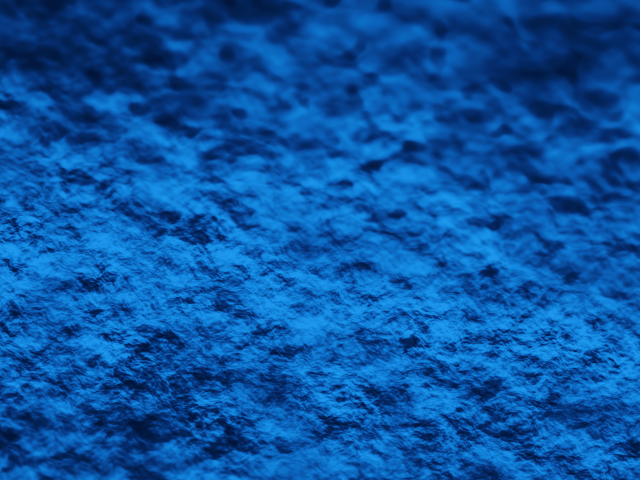
Reproduce this texture procedurally as a Shadertoy shader.

```glsl
// Close view of heaped blue powder with a shallow band of focus.

const vec2 LIGHT_STEP = vec2(0.06, 0.45);

vec2 hashDirection(vec2 cell) {
    vec3 p = fract(cell.xyx * vec3(0.1031, 0.1030, 0.0973));
    p += dot(p, p.yzx + 33.33);
    float angle = 6.2832 * fract((p.x + p.y) * p.z);
    return vec2(cos(angle), sin(angle));
}

// Gradient noise, centred on zero.
float noise(vec2 p) {
    vec2 i = floor(p), f = fract(p);
    vec2 w = f * f * f * (f * (f * 6.0 - 15.0) + 10.0);
    vec2 e = vec2(1.0, 0.0);
    float a = dot(hashDirection(i), f);
    float b = dot(hashDirection(i + e.xy), f - e.xy);
    float c = dot(hashDirection(i + e.yx), f - e.yx);
    float d = dot(hashDirection(i + e.xx), f - e.xx);
    return mix(mix(a, b, w.x), mix(c, d, w.x), w.y);
}

vec2 noisePair(vec2 p) {
    return vec2(noise(p), noise(p + 31.7));
}

mat2 rotation(float angle) {
    float c = cos(angle), s = sin(angle);
    return mat2(c, s, -s, c);
}

// Lumps lit from above: bright crowns, dark undersides.
float relief(vec2 p, float angle) {
    mat2 turn = rotation(angle);
    vec2 shift = vec2(17.3, 41.7) * angle;
    float here = noise(turn * p + shift);
    float above = noise(turn * (p + LIGHT_STEP) + shift);
    return 4.0 * (here - 0.6 * above);
}

// Blur radius grows away from a tilted focal band.
float focusBlur(vec2 uv) {
    float focus = 0.45 - 0.2 * uv.x;
    float far = max(uv.y - focus - 0.08, 0.0);
    float near = max(focus - uv.y - 0.2, 0.0);
    return 0.0006 + 0.025 * far + 0.022 * near;
}

// How much detail of a given frequency survives the blur.
float detailKept(float frequency, float blur) {
    float x = 2.0 * frequency * blur;
    return exp(-x * x);
}

// Sum of lump sizes from clods down to grains.
float powder(vec2 p, float blur, float roughness) {
    float sum = 0.0, frequency = 6.0;
    for (int i = 0; i < 6; i++) {
        float level = float(i);
        float amount = 0.28 + 0.13 * level - 0.024 * level * level;
        float rough = mix(1.0, roughness, min(level * 0.5, 1.0));
        sum += amount * rough * detailKept(frequency, blur)
             * relief(p * frequency, 0.4 + 0.9 * level);
        frequency *= 1.95;
    }
    return sum;
}

// Broad hollows and mounds: centre, radius, strength.
float terrain(vec2 uv) {
    vec4 mounds[9] = vec4[9](
        vec4(0.14, 0.95, 0.30, -1.2), vec4(0.54, 1.02, 0.16, -0.9),
        vec4(1.03, 0.85, 0.17, -0.8), vec4(1.25, 0.91, 0.17, -0.9),
        vec4(0.80, 0.62, 0.45,  0.3), vec4(0.34, 0.16, 0.19, -1.3),
        vec4(0.01, 0.09, 0.11, -1.0), vec4(1.10, 0.08, 0.28, -0.6),
        vec4(1.22, 0.60, 0.25, -0.6));
    float tone = -0.5 * smoothstep(0.45, 1.0, uv.y);
    for (int i = 0; i < 9; i++) {
        vec2 d = (uv - mounds[i].xy) / (mounds[i].z * vec2(1.0, 0.6));
        tone += mounds[i].w * exp(-dot(d, d));
    }
    float ridge = (uv.y - 0.46 + 0.2 * uv.x) / 0.16;
    return tone + 0.4 * exp(-ridge * ridge);
}

vec3 powderColour(float t) {
    vec3 shades[8] = vec3[8](
        vec3(0.005, 0.07, 0.21), vec3(0.01, 0.12, 0.30),
        vec3(0.02, 0.18, 0.44), vec3(0.03, 0.26, 0.56),
        vec3(0.04, 0.35, 0.69), vec3(0.05, 0.44, 0.78),
        vec3(0.08, 0.54, 0.88), vec3(0.12, 0.60, 0.93));
    float stops[8] = float[8](0.0, 0.05, 0.175, 0.335, 0.525, 0.745, 0.93, 1.0);
    vec3 colour = shades[0];
    for (int i = 1; i < 8; i++) {
        float k = clamp((t - stops[i - 1]) / (stops[i] - stops[i - 1]), 0.0, 1.0);
        colour = mix(colour, shades[i], k);
    }
    return colour;
}

void mainImage(out vec4 fragColor, in vec2 fragCoord) {
    vec2 uv = fragCoord / iResolution.y;
    uv.x *= 1.3333 * iResolution.y / iResolution.x;
    float blur = focusBlur(uv);

    // Slightly flattened ground with crumbled outlines.
    vec2 ground = vec2(uv.x * 0.95, uv.y * 1.15 + uv.x * 0.08);
    ground += 0.012 * noisePair(ground * 11.0);
    ground += 0.006 * detailKept(35.0, blur) * noisePair(ground * 35.0);

    float roughness = 1.0 + 0.8 * noise(ground * 6.0 + 7.0);
    float lumps = powder(ground, blur, roughness);

    // Ragged dark pits between the clods.
    float pit = smoothstep(0.15, 0.5, noise(ground * 19.0 + 53.0) - 0.1 * lumps);

    float tone = 0.28 + terrain(uv) + lumps - 0.7 * pit;
    float share = 1.0 / (1.0 + exp(-1.6 * tone));
    fragColor = vec4(powderColour(share), 1.0);
}
```
